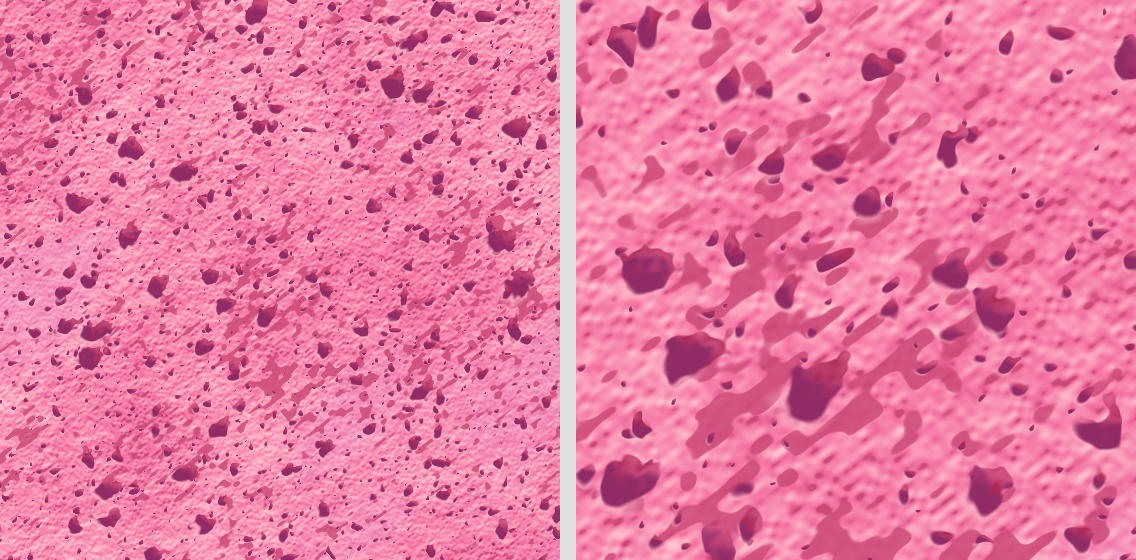
Left, the full canvas; right, a detail of the centre.
Give the GLSL for this texture, as a three.js fragment shader.

```glsl
// Rough pink pumice: gritty embossed grain under scattered, ragged pits.
// Grain is a ramp driven by layered value noise; pits are warped teardrops
// on jittered grids at three sizes, shaded purple on their lower walls.
varying vec2 vUv;

const vec3 ROSE = vec3(0.95, 0.44, 0.63);
const vec3 RAMP_STEP = vec3(0.017, 0.09, 0.05);
const vec3 RED = vec3(0.80, 0.29, 0.47);
const vec3 PIT_RED = vec3(0.76, 0.26, 0.44);
const vec3 PURPLE = vec3(0.57, 0.17, 0.40);
const vec3 LILAC = vec3(0.92, 0.54, 0.78);
const vec3 RIM = vec3(1.0, 0.74, 0.79);
const vec2 TO_LIGHT = vec2(-0.35, -0.94);

vec2 hash22(vec2 p) {
  vec3 h = fract(p.xyx * vec3(0.1031, 0.1030, 0.0973));
  h += dot(h, h.yzx + 33.33);
  return fract((h.xx + h.yz) * h.zy);
}

float noise(vec2 p) {
  vec2 i = floor(p);
  vec2 f = fract(p);
  f = f * f * (3.0 - 2.0 * f);
  float low = mix(hash22(i).x, hash22(i + vec2(1.0, 0.0)).x, f.x);
  float high = mix(hash22(i + vec2(0.0, 1.0)).x, hash22(i + 1.0).x, f.x);
  return mix(low, high, f.y);
}

float fbm(vec2 p) {
  return 0.55 * noise(p) + 0.3 * noise(p * 2.1 + 17.0) + 0.15 * noise(p * 4.3 + 41.0);
}

vec2 rotate(vec2 p, float angle) {
  float c = cos(angle);
  float s = sin(angle);
  return vec2(c * p.x + s * p.y, c * p.y - s * p.x);
}

// Slope of the noise towards the light, as brightness around zero
float emboss(vec2 p, float reach) {
  return noise(p) - noise(p + reach * TO_LIGHT);
}

// Bends positions so that round outlines become ragged
vec2 ragged(vec2 p, float frequency, float amount) {
  vec2 bend = vec2(noise(p * frequency), noise(p * frequency + 53.0));
  return p + amount * (bend - 0.5);
}

// Cuts one grid of pits into the surface colour
vec3 carve(vec3 surface, vec2 p, float cells, float chance, float grit) {
  vec2 g = p * cells;
  vec2 home = floor(g);
  float depth = -1.0;
  float facing = 0.0;
  for (int y = -1; y <= 1; y++) {
    for (int x = -1; x <= 1; x++) {
      vec2 cell = home + vec2(float(x), float(y));
      vec2 place = hash22(cell + cells);
      vec2 kind = hash22(cell + cells * 3.0 + 7.0);
      float present = step(hash22(cell + 91.0).y, chance);
      float radius = 0.11 + 0.27 * kind.x * kind.x;
      vec2 offset = (g - cell - place) / radius;
      vec2 q = rotate(offset, mix(0.1, 1.6, kind.y));
      q.y /= 0.6 - 0.2 * clamp(q.x, -1.0, 1.0);
      float d = mix(-1.0, 1.0 - length(q), present);
      if (d > depth) {
        depth = d;
        facing = dot(offset, TO_LIGHT);
      }
    }
  }
  // Upper edges crumble into grit, lower edges stay crisp
  float crumble = grit * smoothstep(0.3, -0.5, facing);
  float soft = 0.04 + 0.005 * cells;
  float cover = smoothstep(-soft, soft, depth + 0.7 * crumble);
  float shadow = smoothstep(-0.45, 0.15, facing + 0.8 * grit);
  float rim = smoothstep(-0.55, -0.05, depth) * smoothstep(0.3, 0.9, facing);
  vec3 pit = mix(PIT_RED + 0.22 * grit, PURPLE, shadow);
  return mix(mix(surface, RIM, 0.55 * rim), pit, cover);
}

// Gritty skin: dark tail of the tone runs into red
vec3 skin(vec2 p, vec2 along, float patchy) {
  float tone = 1.2 + 2.6 * emboss(along * vec2(190.0, 240.0), 0.9);
  tone += 1.6 * emboss(along * vec2(75.0, 115.0), 0.8);
  tone += 1.3 * (noise(along * vec2(28.0, 48.0)) - 0.5);
  tone += 2.2 * (fbm(p * 4.0 + 9.0) - 0.5) - 1.0 * (patchy - 0.5);
  vec3 color = ROSE + RAMP_STEP * clamp(tone, 0.0, 3.6);
  color = mix(color, RED, smoothstep(0.0, -1.3, tone));
  float violet = smoothstep(0.5, 0.75, fbm(along * vec2(3.0, 6.0) + 5.0));
  return mix(color, LILAC, 0.35 * violet);
}

void main() {
  vec2 p = vUv;
  vec2 along = rotate(p, 0.65);
  float patchy = fbm(p * 6.0 + 23.0);
  float grit = noise(along * vec2(130.0, 190.0) + 3.0) - 0.5;

  vec3 color = skin(p, along, patchy);

  // Red flecks gather in the rough patches
  float fleck = noise(along * vec2(62.0, 115.0) + 71.0) + 0.7 * (patchy - 0.5);
  color = mix(color, RED, 0.85 * smoothstep(0.76, 0.87, fleck + 0.15 * grit));

  // Pits from fine pores to large hollows
  vec2 bent = ragged(ragged(p, 48.0, 0.014), 130.0, 0.005);
  color = carve(color, ragged(p, 120.0, 0.005), 58.0, 0.32, grit);
  color = carve(color, ragged(p, 80.0, 0.009), 27.0, 0.42, grit);
  color = carve(color, bent, 13.0, 0.75, grit);

  gl_FragColor = vec4(clamp(color, 0.0, 1.0), 1.0);
}
```
